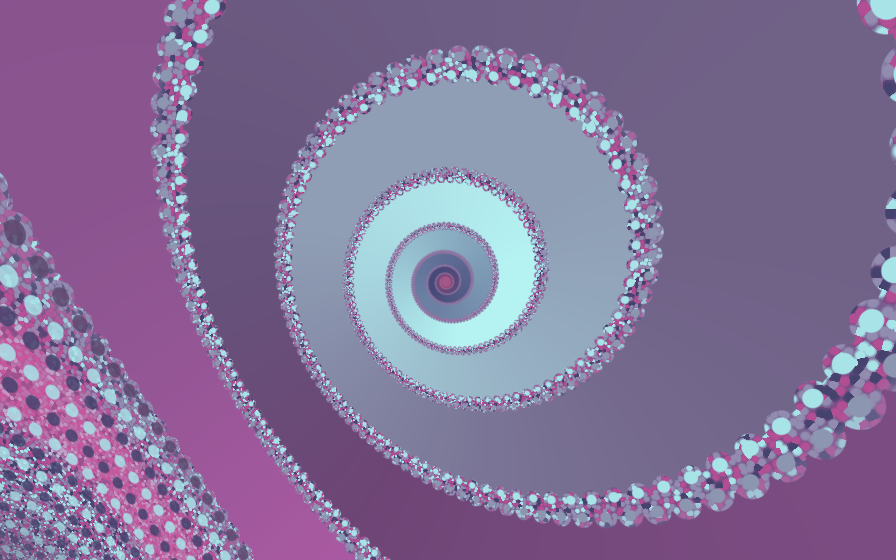
Reproduce this background procedurally as a WebGL 1 fragment shader.

```glsl
precision highp float;
// A beaded double spiral: the plane is bent so that one pole sits mid-canvas
// and the other beyond the lower left corner. Log-polar coordinates then give
// smooth corridors, bands of speckled beads, and a dense lattice by the far pole.
uniform vec2 u_resolution;

const float TAU = 6.2831853;
const vec2 CENTER = vec2(0.796, 0.496);
const vec2 FAR_POLE = vec2(-0.72, 0.605);  // reciprocal of the far pole's offset
const float GROWTH = 0.593;                // log scale gained per turn
const float BEADS = 80.0;                  // beads per turn
const float GRAINS = 5.0;                  // speckles per bead

const vec3 CYAN = vec3(0.66, 0.89, 0.91);
const vec3 LAVENDER = vec3(0.57, 0.55, 0.69);
const vec3 MAGENTA = vec3(0.70, 0.31, 0.58);
const vec3 NAVY = vec3(0.27, 0.26, 0.43);
const vec3 PINK = vec3(0.85, 0.37, 0.65);

float hash(vec2 p) {
  p = fract(p * vec2(0.1031, 0.1137));
  p += dot(p, p.yx + 33.33);
  return fract((p.x + p.y) * p.x * 17.3);
}

// Cellular noise, periodic in x: distance to the nearest point and its hash.
vec2 cells(vec2 p, float period) {
  vec2 id = floor(p), nearest = vec2(9.0, 0.0);
  for (int j = -1; j <= 1; j++) {
    for (int i = -1; i <= 1; i++) {
      vec2 cell = id + vec2(float(i), float(j));
      vec2 key = vec2(mod(cell.x, period), cell.y + 50.0);
      vec2 jitter = vec2(hash(key), hash(key + 71.7));
      float d = length(cell + 0.15 + 0.7 * jitter - p);
      if (d < nearest.x) nearest = vec2(d, hash(key + 19.3));
    }
  }
  return nearest;
}

vec3 blend(vec3 a, vec3 b, float from, float to, float x) {
  return mix(a, b, clamp((x - from) / (to - from), 0.0, 1.0));
}

// Smooth colour along the corridor, measured in turns from the center.
vec3 corridor(float s) {
  vec3 c = blend(vec3(0.68, 0.29, 0.48), vec3(0.28, 0.29, 0.47), -4.5, -2.7, s);
  c = blend(c, vec3(0.42, 0.50, 0.64), -2.4, -1.4, s);
  c = blend(c, vec3(0.50, 0.62, 0.72), -1.3, -0.9, s);
  c = blend(c, vec3(0.71, 0.95, 0.95), -0.9, -0.2, s);
  c = blend(c, vec3(0.65, 0.83, 0.87), 0.05, 0.5, s);
  c = blend(c, vec3(0.56, 0.62, 0.71), 0.5, 1.1, s);
  c = blend(c, vec3(0.44, 0.38, 0.53), 1.4, 2.05, s);
  c = blend(c, vec3(0.40, 0.32, 0.48), 2.1, 2.43, s);
  c = blend(c, vec3(0.43, 0.27, 0.46), 2.45, 2.75, s);
  c = blend(c, vec3(0.54, 0.33, 0.56), 2.75, 3.3, s);
  return blend(c, vec3(0.66, 0.35, 0.63), 3.35, 3.75, s);
}

vec3 speckle(vec2 grain) {
  vec3 c = mix(MAGENTA, LAVENDER, step(0.32, grain.y));
  c = mix(c, CYAN, step(0.68, grain.y));
  c = mix(c, NAVY, step(0.88, grain.y));
  return mix(c, vec3(0.42, 0.29, 0.50), 0.7 * smoothstep(0.35, 0.75, grain.x));
}

float beadDistance(vec2 p, float shift, float row) {
  return length(vec2(fract(p.x + shift) - 0.5, p.y - row));
}

float inside(float d, float soft) {
  return 1.0 - smoothstep(-soft, soft, d);
}

// Two staggered rows of beads around a speckled core.
vec3 beadBand(vec3 ground, vec2 p, float soft) {
  float outer = beadDistance(p, 0.0, 0.40);
  float inner = beadDistance(p, 0.5, -0.42);
  float edge = min(min(outer - 0.47, inner - 0.42), abs(p.y) - 0.5);
  vec3 mean = vec3(0.56, 0.45, 0.63);
  vec3 c = speckle(cells(p * GRAINS, BEADS * GRAINS));
  c = mix(c, LAVENDER, 0.35 * smoothstep(0.25, 0.6, p.y));
  c = mix(c, CYAN, inside(inner - 0.23, soft));
  c = mix(c, vec3(0.55, 0.59, 0.69), inside(abs(outer - 0.02) - 0.20, soft));
  c = mix(c, mean, smoothstep(0.12, 0.4, soft));
  return mix(ground, c, inside(edge, soft));
}

// Tiers of blobs that shrink toward the far pole.
vec3 lattice(float turn, float depth, float soft) {
  vec2 p = vec2(turn * 44.0, depth * 5.5);
  float tier = floor(p.y);
  vec2 q = vec2(fract(p.x + 0.37 * tier) - 0.5, fract(p.y) - 0.5);
  vec3 c = speckle(cells(p * 6.0, 264.0));
  float pinkArc = smoothstep(0.25, 0.6, depth) * (1.0 - smoothstep(0.9, 1.25, depth));
  c = mix(c, PINK, 0.6 * pinkArc);
  c = mix(c, LAVENDER, 0.35 * (1.0 - smoothstep(0.1, 0.35, depth)));
  vec3 blob = mix(NAVY, CYAN, step(0.5, fract(tier * 0.5 + 0.1)));
  blob = mix(vec3(0.36, 0.28, 0.43), blob, step(0.5, tier));
  c = mix(c, blob, 0.85 * inside(length(q) - 0.30, soft));
  return mix(c, vec3(0.38, 0.34, 0.48), 0.45 * smoothstep(1.4, 2.6, depth));
}

void main() {
  vec2 z = gl_FragCoord.xy / u_resolution.y - CENTER;
  float r2 = max(dot(z, z), 1e-6);
  vec2 bent = vec2(z.x, -z.y) / r2 - FAR_POLE;
  float size = max(length(bent), 1e-4);
  float turn = fract(atan(-bent.y, bent.x) / TAU);
  float winding = (2.502 - log(size)) / GROWTH - turn;
  float pixel = 1.0 / (u_resolution.y * r2 * size);  // in log-polar units

  // Corridors, then the bands at each whole winding.
  vec3 color = corridor(floor(winding) + turn);
  float across = (winding - floor(winding + 0.5)) * GROWTH * BEADS / TAU;
  color = beadBand(color, vec2(turn * BEADS, across), pixel * BEADS / TAU);

  // Lattice with a scalloped rim.
  float rim = 3.94 - 0.07 * abs(sin(turn * 44.0 * TAU * 0.5));
  float mask = inside(rim - winding, pixel / GROWTH);
  color = mix(color, lattice(turn, winding - 3.88, pixel * 8.0), mask);
  gl_FragColor = vec4(color, 1.0);
}
```
